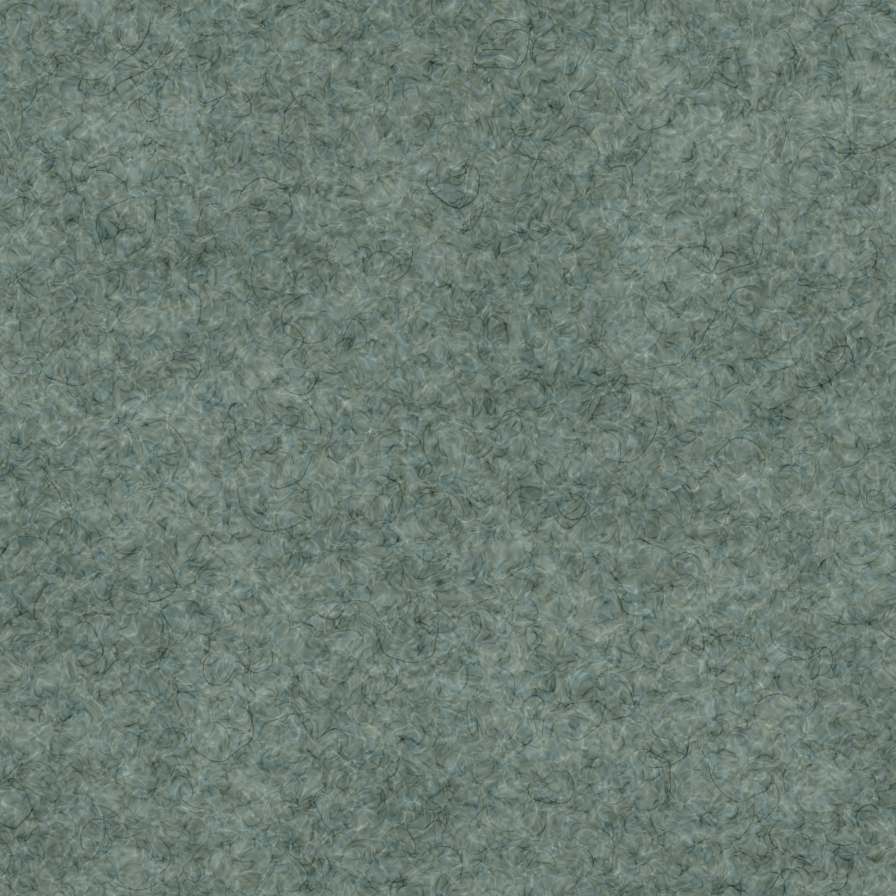
A Shadertoy shader for this texture:

```glsl
// Felted grey-green wool: soft mottled noise with a trace of weave rows,
// covered by layers of short curved fibres, light and dark,
// and a few long dark curly hairs. Each fibre is an arc scattered in a cell grid.

float hash(vec2 p) {
    return fract(sin(dot(p, vec2(127.1, 311.7))) * 43758.5453);
}

float noise(vec2 p) {
    vec2 cell = floor(p), f = fract(p);
    f = f * f * (3.0 - 2.0 * f);
    return mix(mix(hash(cell), hash(cell + vec2(1, 0)), f.x),
               mix(hash(cell + vec2(0, 1)), hash(cell + vec2(1, 1)), f.x), f.y);
}

// Coverage of one layer of arcs; halfWidth is in canvas units, curl in radians.
float fibres(vec2 uv, float scale, float halfWidth, float curl, float share, float seed) {
    vec2 p = uv * scale + seed * 3.7;
    vec2 home = floor(p);
    float soft = 0.6 / iResolution.y;
    float sum = 0.0;
    for (int y = -1; y <= 1; y++) {
        for (int x = -1; x <= 1; x++) {
            vec2 cell = home + vec2(x, y);
            vec2 key = cell + seed * 17.3;
            if (hash(key + 5.3) > share) continue;

            // Random place and direction
            vec2 q = p - cell - vec2(hash(key), hash(key + 31.7));
            float turn = 6.2832 * hash(key + 71.9);
            float c = cos(turn), s = sin(turn);
            q = mat2(c, -s, s, c) * q;

            // Arc of random length and bend
            float halfLength = mix(0.4, 0.95, hash(key + 13.1));
            float bend = curl * mix(0.3, 1.0, hash(key + 47.2));
            float radius = halfLength / bend;
            vec2 v = q - vec2(0.0, radius);
            float dist = abs(length(v) - radius) / scale;
            float along = abs(atan(v.x, -v.y)) * radius;

            float line = 1.0 - smoothstep(max(halfWidth - soft, 0.0), halfWidth + soft, dist);
            float taper = 1.0 - smoothstep(0.65 * halfLength, halfLength, along);
            sum += line * taper * mix(0.5, 1.3, hash(key + 93.4));
        }
    }
    return sum;
}

void mainImage(out vec4 fragColor, in vec2 fragCoord) {
    vec2 uv = fragCoord / iResolution.y;

    // Wobble that keeps the arcs from looking drawn with a compass
    vec2 wobble = vec2(noise(uv * 45.0), noise(uv * 45.0 + 63.0)) - 0.5;
    vec2 bent = uv + 0.009 * wobble;

    // Mottling from broad clouds down to fine fuzz
    float clump = noise(bent * 75.0 + 9.0);
    float shade = 0.045 * (noise(uv * 7.0) - 0.5);
    shade += 0.045 * (noise(uv * 28.0 + 40.0) - 0.5);
    shade += 0.085 * (clump - 0.5);
    shade += 0.11 * (noise(bent * 210.0 + 17.0) - 0.5);

    // Weave rows showing faintly through the nap
    shade += 0.035 * (noise(uv * vec2(28.0, 115.0) + 80.0) - 0.5);
    shade += 0.007 * sin(uv.y * 370.0 + 3.0 * noise(uv * 12.0)) * noise(uv * 9.0 + 20.0);

    // Short fibres; the dark ones gather in the hollows between clumps
    float light = 0.0, dark = 0.0;
    for (int i = 0; i < 4; i++) {
        float layer = float(i);
        light += fibres(bent, 52.0 + 9.0 * layer, 0.0011, 1.1, 0.95, 1.0 + layer);
        dark += fibres(bent, 46.0 + 10.0 * layer, 0.0010, 1.4, 0.75, 11.0 + layer);
    }
    shade += 0.036 * light - 0.047 * dark * (1.5 - clump);

    // Long curly hairs
    float hairs = fibres(bent, 13.0, 0.0008, 2.7, 0.55, 23.0)
                + fibres(bent, 22.0, 0.0008, 2.4, 0.5, 29.0);
    shade -= 0.085 * min(hairs, 1.3);

    // Wool colour with slight blue and brown strands
    vec3 wool = vec3(0.424, 0.490, 0.454) + shade;
    float tint = noise(bent * 130.0 + 55.0) - 0.5;
    wool += vec3(0.035, 0.0, -0.035) * tint;
    fragColor = vec4(clamp(wool, 0.0, 1.0), 1.0);
}
```
